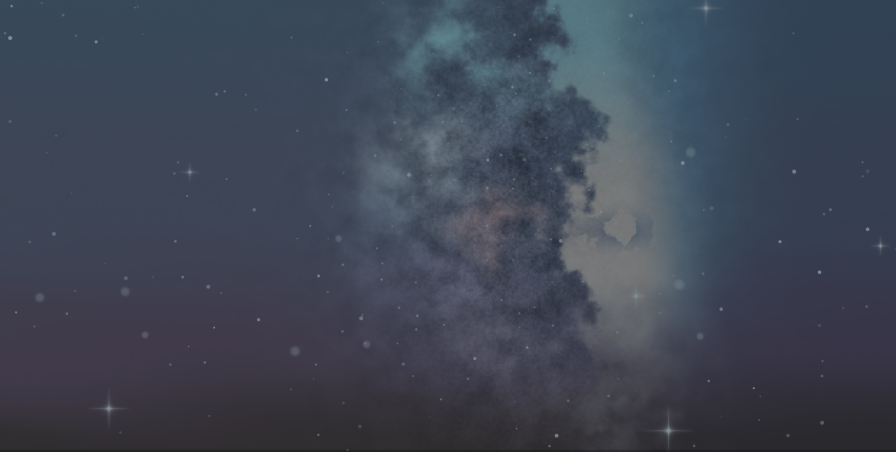
Reproduce this texture procedurally as a Shadertoy shader.

```glsl
// Dusky night sky with a ragged, glowing river of stars and dark dust lanes.

// Positions are in canvas heights, origin at the lower left.
const vec3 SKY_TOP = vec3(0.22, 0.285, 0.35);
const vec3 SKY_MID = vec3(0.24, 0.27, 0.335);
const vec3 SKY_PLUM = vec3(0.25, 0.228, 0.29);
const vec3 SKY_BASE = vec3(0.19, 0.178, 0.19);
const vec3 SKY_RIGHT = vec3(0.87, 0.91, 0.95);
const vec3 CORE_WARM = vec3(0.47, 0.475, 0.475);
const vec3 CORE_TEAL = vec3(0.34, 0.47, 0.51);
const vec3 HALO_BLUE = vec3(0.235, 0.34, 0.42);
const vec3 HAZE = vec3(0.245, 0.285, 0.35);
const vec3 DUST = vec3(0.19, 0.225, 0.28);
const vec3 STAR_TINT = vec3(0.5, 0.55, 0.58);
const float RAGGED = 0.17;  // warp of cloud edges
const float FRAY = 0.12;    // fine tearing of the bank
const float MOTTLE = 0.45;  // small light and dark patches
const float GRAIN = 0.05;
const vec4 ISLANDS = vec4(1.37, 0.49, 0.09, 0.035);

// Clouds and dust: centre, radii
const int CLOUDS = 8;
const vec4 CLOUD[CLOUDS] = vec4[](
    vec4(1.0, 0.89, 0.13, 0.09), vec4(0.95, 0.64, 0.12, 0.12),
    vec4(0.89, 0.52, 0.1, 0.1), vec4(0.97, 0.38, 0.13, 0.08),
    vec4(1.13, 0.5, 0.13, 0.07), vec4(1.14, 0.26, 0.2, 0.1),
    vec4(1.16, 0.79, 0.11, 0.07), vec4(1.36, 0.13, 0.16, 0.11));
const vec3 CLOUD_TINT[CLOUDS] = vec3[](
    vec3(0.34, 0.47, 0.51), vec3(0.4, 0.45, 0.48), vec3(0.33, 0.39, 0.45),
    vec3(0.34, 0.35, 0.43), vec3(0.38, 0.35, 0.38), vec3(0.3, 0.3, 0.36),
    vec3(0.31, 0.4, 0.45), vec3(0.28, 0.28, 0.31));
const int LANES = 5;
const vec4 LANE[LANES] = vec4[](
    vec4(1.16, 0.93, 0.08, 0.07), vec4(1.04, 0.78, 0.13, 0.05),
    vec4(1.19, 0.63, 0.11, 0.08), vec4(1.23, 0.5, 0.06, 0.06),
    vec4(1.22, 0.37, 0.09, 0.09));

// Flares: centre, ray length; soft discs: centre, radius
const int FLARES = 6;
const vec3 FLARE[FLARES] = vec3[](
    vec3(0.241, 0.096, 0.05), vec3(1.479, 0.047, 0.06), vec3(1.562, 0.982, 0.045),
    vec3(0.42, 0.619, 0.025), vec3(1.407, 0.345, 0.035), vec3(1.948, 0.456, 0.025));
const int DISCS = 9;
const vec3 DISC[DISCS] = vec3[](
    vec3(0.088, 0.342, 0.013), vec3(0.277, 0.355, 0.013), vec3(0.321, 0.259, 0.01),
    vec3(0.653, 0.223, 0.014), vec3(0.811, 0.238, 0.011), vec3(0.749, 0.472, 0.01),
    vec3(1.503, 0.37, 0.015), vec3(1.549, 0.256, 0.01), vec3(1.528, 0.663, 0.014));

float hash(vec2 p) {
    uvec2 q = uvec2(ivec2(floor(p))) * uvec2(1597u, 3812u);
    uint n = (q.x ^ (q.y + 7919u)) * 26699u;
    n = (n ^ (n >> 15)) * 48271u;
    n = (n ^ (n >> 13)) * 69621u;
    return float((n ^ (n >> 16)) & 65535u) / 65535.0;
}

float noise(vec2 p) {
    vec2 i = floor(p), f = fract(p);
    f = f * f * (3.0 - 2.0 * f);
    return mix(mix(hash(i), hash(i + vec2(1, 0)), f.x),
               mix(hash(i + vec2(0, 1)), hash(i + vec2(1, 1)), f.x), f.y);
}

float fbm(vec2 p) {
    float sum = 0.0, amp = 0.52;
    for (int i = 0; i < 5; i++) {
        sum += amp * noise(p);
        p = mat2(1.6, 1.2, -1.2, 1.6) * p + 17.3;
        amp *= 0.5;
    }
    return sum;
}

float blob(vec2 p, vec4 b) {
    vec2 d = (p - b.xy) / b.zw;
    return exp(-dot(d, d));
}

vec3 sky(vec2 p) {
    float y = p.y + 0.08 * (noise(vec2(p.x * 1.5, p.y * 9.0 + p.x * 2.0)) - 0.5);
    vec3 c = mix(SKY_BASE, SKY_PLUM, smoothstep(0.0, 0.22, y));
    c = mix(c, SKY_MID, smoothstep(0.2, 0.55, y));
    c = mix(c, SKY_TOP, smoothstep(0.6, 1.0, y));
    return c * mix(vec3(1), SKY_RIGHT, smoothstep(0.9, 1.75, p.x));
}

// One jittered star per cell, kept by chance
float stars(vec2 p, float cell, float radius, float chance) {
    vec2 id = floor(p / cell);
    vec2 at = (id + 0.2 + 0.6 * vec2(hash(id + 31.0), hash(id + 67.0))) * cell;
    float r = radius * (0.5 + hash(id + 11.0)), px = 1.0 / iResolution.y;
    float disc = 1.0 - smoothstep(r - px * 0.5, r + px, length(p - at));
    return disc * step(hash(id + 5.0), chance) * (0.2 + 0.8 * hash(id + 91.0));
}

void mainImage(out vec4 fragColor, in vec2 fragCoord) {
    vec2 p = fragCoord / iResolution.y;
    vec2 warp = vec2(fbm(p * 12.0 + 3.0), fbm(p * 12.0 + 41.0)) - 0.5;
    vec2 q = p + RAGGED * warp;
    float detail = fbm(p * 26.0 + 5.0);
    float wisps = smoothstep(0.32, 0.66, mix(fbm(p * 11.0 + 9.0), detail, 0.4));
    float river = blob(p, vec4(1.14, 0.6, 0.36, 0.65));

    // Sky, haze and blue halo
    vec3 col = mix(sky(p), HAZE, 0.7 * river * smoothstep(0.0, 0.3, p.y));
    float halo = blob(p, vec4(1.48, p.y, 0.15, 1));
    col = mix(col, HALO_BLUE, 0.85 * halo * smoothstep(0.12, 0.7, p.y));

    // Glowing core with a ragged left bank and dark islands
    float bank = 1.345 - 0.13 * p.y + 0.05 * blob(p, vec4(p.x, 0.72, 1, 0.06))
               - 0.04 * blob(p, vec4(p.x, 0.44, 1, 0.06));
    float shore = mix(1.545, 1.44, smoothstep(0.4, 1.0, p.y));
    float torn = p.x + 0.6 * RAGGED * warp.x + FRAY * (detail - 0.5) - bank;
    float core = smoothstep(-0.025, 0.03, torn)
               * (1.0 - smoothstep(-0.15, 0.07, p.x + 0.05 * warp.x - shore))
               * smoothstep(0.1, 0.42, p.y + 0.15 * warp.y);
    core *= 1.0 - 0.7 * blob(p, ISLANDS) * smoothstep(0.48, 0.58, detail);
    float teal = max(smoothstep(0.55, 0.95, p.y), 0.6 * smoothstep(1.42, 1.54, p.x));
    col = mix(col, mix(CORE_WARM, CORE_TEAL, teal), 0.95 * core);

    // Clouds, then dust lanes and a slanted streak
    for (int i = 0; i < CLOUDS; i++)
        col = mix(col, CLOUD_TINT[i], blob(q, CLOUD[i]) * (0.2 + 0.8 * wisps) * (1.0 - core));
    float dust = 0.0;
    for (int i = 0; i < LANES; i++) dust = max(dust, blob(q, LANE[i]));
    vec2 slant = mat2(0.9, 0.42, -0.42, 0.9) * (p + 0.06 * warp - vec2(1, 0.44));
    dust = max(dust * (1.0 - 0.65 * wisps), 0.8 * blob(slant, vec4(0, 0, 0.1, 0.022)));
    col = mix(col, DUST, 0.75 * dust * (1.0 - 0.9 * core));
    col *= 1.0 + MOTTLE * river * (1.0 - 0.8 * core) * (detail - 0.48);

    // Grain, scattered stars, discs and flares
    float grain = noise(p * 140.0) + noise(p * 260.0) - 1.0;
    col += GRAIN * grain * (0.03 + river * river * (1.0 - 0.6 * core));
    float light = max(stars(p, 0.085, 0.0026, 0.2),
                      0.7 * stars(p + 3.7, 0.038, 0.0016, 0.06 + 0.22 * river));
    for (int i = 0; i < DISCS; i++) {
        float d = length(p - DISC[i].xy) / DISC[i].z;
        light = max(light, 0.38 * (1.0 - smoothstep(0.3, 1.1, d)));
    }
    for (int i = 0; i < FLARES; i++) {
        vec2 d = abs(p - FLARE[i].xy) / FLARE[i].z;
        vec2 ray = exp(-d * FLARE[i].z / 0.0024) * max(vec2(0), 1.0 - d.yx);
        light = max(light, 0.5 * (ray.x + ray.y) + exp(-length(d) * 10.0));
    }
    col = mix(col, max(col, STAR_TINT), min(light, 1.0));
    fragColor = vec4(col * mix(0.7, 1.0, smoothstep(0.0, 0.008, p.y)), 1);
}
```
